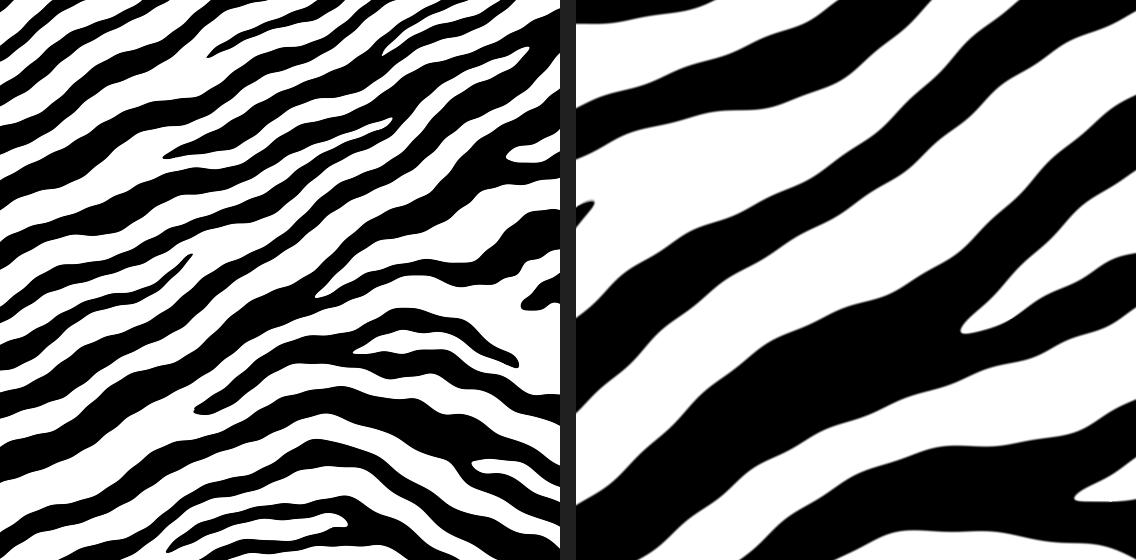
Left: the whole. Right: its middle third, enlarged.
Write a three.js fragment shader that draws this pattern.

```glsl
varying vec2 vUv;

const float TAU = 6.2831853;
const vec3 INK = vec3(0.0);
const vec3 PAPER = vec3(1.0);

vec2 hash2(vec2 cell) {
  vec2 h = vec2(dot(cell, vec2(127.1, 311.7)), dot(cell, vec2(269.5, 183.3)));
  return fract(sin(h) * 43758.55);
}

float wave(vec2 p, vec2 freq, float shift) {
  return sin(dot(p, freq) + shift);
}

// Uneven hand-drawn drift of the stripes
float wobble(vec2 p) {
  return 0.014 * wave(p, vec2(9.0, -5.0), 1.0)
       + 0.009 * wave(p, vec2(21.0, 13.0), 2.3)
       + 0.0035 * wave(p, vec2(47.0, -31.0), 4.0)
       + 0.001 * wave(p, vec2(105.0, 70.0), 0.7);
}

// x runs along the stripes, y across: a rising slope that arches over at lower right
vec2 flowSpace(vec2 p, float slope, float archX, float archFall) {
  float d = p.x - archX;
  float bend = 0.5 * (d + sqrt(d * d + 0.02));
  float low = 1.0 - smoothstep(-0.1, 0.95, p.y);
  float rise = slope * p.x - archFall * low * bend;
  return vec2(p.x, p.y - rise + wobble(p));
}

vec2 flow(vec2 p) {
  return flowSpace(p, 0.52, 0.6, 1.05);
}

// Phase twists at jittered cell points, where a stripe starts or ends in a tip
float forks(vec2 q, float taper) {
  float twist = 0.0;
  for (int i = 0; i < 3; i++) {
    for (int j = 0; j < 5; j++) {
      vec2 cell = vec2(float(i), float(j));
      vec2 spot = (cell + 0.15 + 0.7 * hash2(cell)) / vec2(3.0, 5.0);
      vec2 d = q - flow(vec2(mix(0.27, 1.0, spot.x), spot.y));
      float turn = mod(2.0 * cell.x + cell.y, 3.0) > 1.5 ? -1.0 : 1.0;
      twist += turn * atan(d.y, d.x * taper + 1e-6);
    }
  }
  return twist;
}

// Swelling and thinning of the stripes
float swell(vec2 q) {
  return 0.05 + 0.28 * wave(q, vec2(6.0, 15.0), 0.4)
       + 0.2 * wave(q, vec2(14.0, -27.0), 2.0);
}

// Positive on paper, negative on ink
float stripes(vec2 p, float count) {
  vec2 q = flow(p);
  return cos(TAU * count * q.y + forks(q, 0.25)) + swell(q);
}

void main() {
  float count = 12.0;
  float e = 0.0005;
  float f = stripes(vUv, count);
  vec2 grad = vec2(stripes(vUv + vec2(e, 0.0), count),
                   stripes(vUv + vec2(0.0, e), count)) - f;

  // Distance to the nearest edge, in canvas units
  float edge = f * e / max(length(grad), 1e-5);
  float paper = smoothstep(-0.001, 0.001, edge);
  gl_FragColor = vec4(mix(INK, PAPER, paper), 1.0);
}
```
